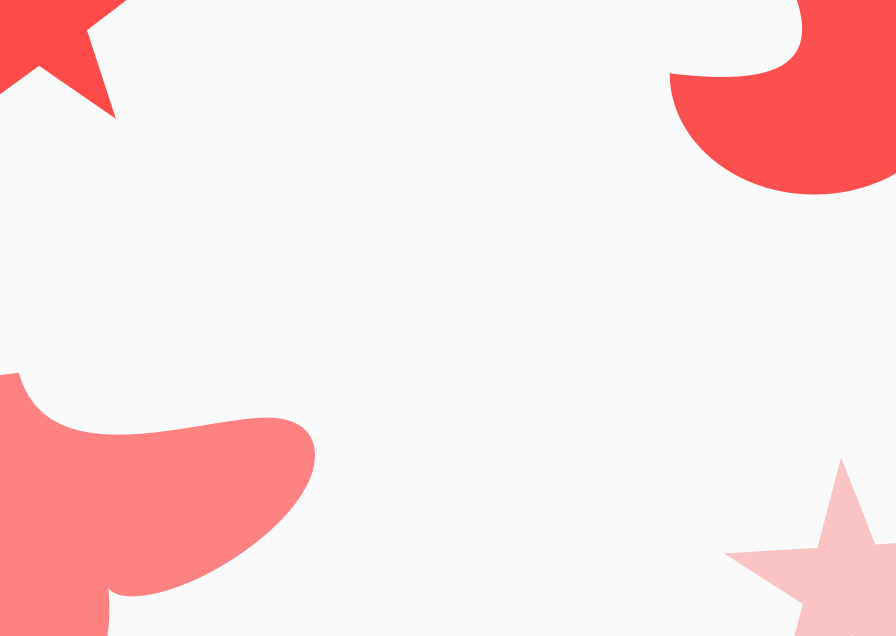
Reproduce this background procedurally as a Shadertoy shader.

```glsl
// Pale backdrop with two five-pointed stars and two soft blobs at its corners.
// Stars are folded distance functions; blobs are closed paths of cubic curves
// whose signed distance is gathered edge by edge.

const vec2 CANVAS = vec2(7.68, 5.46);
const float PI = 3.14159;
const int CURVE_STEPS = 24;

const vec3 PAPER = vec3(0.982);
const vec3 SCARLET = vec3(1.0, 0.29, 0.29);
const vec3 RED = vec3(0.99, 0.31, 0.31);
const vec3 CORAL = vec3(0.995, 0.51, 0.505);
const vec3 BLUSH = vec3(0.98, 0.77, 0.77);

// Outline under construction: pen position, squared distance, inside sign
struct Path { vec2 pen; float distSq; float side; };

Path moveTo(vec2 start) {
    return Path(start, 1e6, 1.0);
}

vec2 toSegment(vec2 p, vec2 a, vec2 b) {
    vec2 edge = b - a, w = p - a;
    return w - edge * clamp(dot(w, edge) / dot(edge, edge), 0.0, 1.0);
}

void lineTo(inout Path path, vec2 p, vec2 b) {
    vec2 a = path.pen, edge = b - a, w = p - a;
    vec2 gap = toSegment(p, a, b);
    path.distSq = min(path.distSq, dot(gap, gap));
    bvec3 crossing = bvec3(p.y >= a.y, p.y < b.y, edge.x * w.y > edge.y * w.x);
    if (all(crossing) || all(not(crossing))) path.side = -path.side;
    path.pen = b;
}

void curveTo(inout Path path, vec2 p, vec2 b, vec2 c, vec2 d) {
    vec2 a = path.pen;
    for (int i = 1; i <= CURVE_STEPS; i++) {
        float t = float(i) / float(CURVE_STEPS), u = 1.0 - t;
        lineTo(path, p, u*u*u*a + 3.0*u*u*t*b + 3.0*u*t*t*c + t*t*t*d);
    }
}

float pathDistance(Path path) {
    return path.side * sqrt(path.distSq);
}

// Star with one tip at the given angle
float starDistance(vec2 p, float radius, float innerRadius, float tipAngle) {
    float sector = 2.0 * PI / 5.0;
    float angle = atan(p.y, p.x) - tipAngle;
    angle = abs(mod(angle + 0.5 * sector, sector) - 0.5 * sector);
    vec2 q = length(p) * vec2(cos(angle), sin(angle));
    vec2 tip = vec2(radius, 0.0);
    vec2 notch = innerRadius * vec2(cos(0.5 * sector), sin(0.5 * sector));
    vec2 edge = notch - tip, w = q - tip;
    float side = sign(edge.y * w.x - edge.x * w.y);
    return side * length(toSegment(q, tip, notch));
}

float upperBlob(vec2 p) {
    Path path = moveTo(vec2(6.83, 5.46));
    curveTo(path, p, vec2(7.04, 4.82), vec2(6.50, 4.74), vec2(5.74, 4.83));
    curveTo(path, p, vec2(5.74, 4.256), vec2(6.295, 3.79), vec2(6.98, 3.79));
    curveTo(path, p, vec2(7.665, 3.79), vec2(8.22, 4.256), vec2(8.22, 4.83));
    lineTo(path, p, vec2(8.22, 7.5));
    lineTo(path, p, vec2(6.83, 5.46));
    return pathDistance(path);
}

float lowerBlob(vec2 p) {
    Path path = moveTo(vec2(0.16, 2.26));
    curveTo(path, p, vec2(0.41, 1.36), vec2(1.70, 1.875), vec2(2.29, 1.875));
    curveTo(path, p, vec2(2.57, 1.875), vec2(2.70, 1.74), vec2(2.70, 1.55));
    curveTo(path, p, vec2(2.70, 1.02), vec2(1.68, 0.34), vec2(1.13, 0.34));
    curveTo(path, p, vec2(1.04, 0.34), vec2(0.97, 0.36), vec2(0.93, 0.41));
    curveTo(path, p, vec2(0.945, 0.16), vec2(0.94, 0.01), vec2(0.86, -0.26));
    lineTo(path, p, vec2(-0.5, -0.5));
    lineTo(path, p, vec2(-0.5, 2.178));
    lineTo(path, p, vec2(0.16, 2.26));
    return pathDistance(path);
}

vec3 paint(vec3 base, vec3 ink, float dist, float pixel) {
    return mix(base, ink, clamp(0.5 - dist / pixel, 0.0, 1.0));
}

void mainImage(out vec4 fragColor, in vec2 fragCoord) {
    vec2 p = fragCoord / iResolution.xy * CANVAS;
    float pixel = CANVAS.y / iResolution.y;

    float upperStar = starDistance(p - vec2(0.33, 5.33), 1.11, 0.435, radians(-53.3));
    float lowerStar = starDistance(p - vec2(7.275, 0.43), 1.105, 0.423, radians(93.4));

    vec3 color = PAPER;
    color = paint(color, SCARLET, upperStar, pixel);
    color = paint(color, RED, upperBlob(p), pixel);
    color = paint(color, CORAL, lowerBlob(p), pixel);
    color = paint(color, BLUSH, lowerStar, pixel);
    fragColor = vec4(color, 1.0);
}
```
